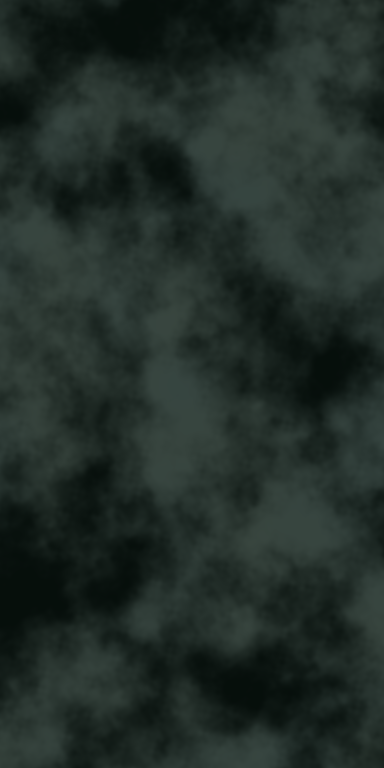
Give the GLSL for this texture, as a Shadertoy shader.

```glsl
// Dark green mist: soft cloudy patches of fractal value noise.

#define CELLS 4.7                       // largest noise cells across the width
#define OCTAVES 5
#define GAIN 0.56                       // strength of each finer octave
#define SHADE_LOW 0.22                  // noise level of the deepest shadow
#define SHADE_HIGH 0.75                 // noise level of the palest mist
#define SHADOW_COLOR vec3(0.024, 0.057, 0.043)
#define MIST_COLOR vec3(0.216, 0.270, 0.248)
#define TINT vec3(0.010, 0.003, -0.008) // warm to cool drift
#define SEED vec2(17.0, 43.0)

float hash(vec2 cell) {
    vec3 p = fract(vec3(cell.xyx) * 0.1031);
    p += dot(p, p.yzx + 33.33);
    return fract((p.x + p.y) * p.z);
}

float valueNoise(vec2 p) {
    vec2 cell = floor(p);
    vec2 f = fract(p);
    vec2 w = f * f * (3.0 - 2.0 * f);
    float bottom = mix(hash(cell), hash(cell + vec2(1, 0)), w.x);
    float top = mix(hash(cell + vec2(0, 1)), hash(cell + vec2(1, 1)), w.x);
    return mix(bottom, top, w.y);
}

// Sum of octaves, each turned and shifted to hide the grid
float fbm(vec2 p) {
    const mat2 turn = mat2(0.8, 0.6, -0.6, 0.8);
    float sum = 0.0;
    float total = 0.0;
    float weight = 1.0;
    for (int i = 0; i < OCTAVES; i++) {
        sum += weight * valueNoise(p);
        total += weight;
        weight *= GAIN;
        p = turn * p * 2.0 + 19.7;
    }
    return sum / total;
}

void mainImage(out vec4 fragColor, in vec2 fragCoord) {
    vec2 p = fragCoord / iResolution.x * CELLS + SEED;

    // Mist density
    float density = smoothstep(SHADE_LOW, SHADE_HIGH, fbm(p));
    vec3 color = mix(SHADOW_COLOR, MIST_COLOR, density);

    // Slight hue drift in the paler areas
    float drift = valueNoise(p * 1.3 + 71.0) - 0.5;
    color += TINT * drift * density;

    fragColor = vec4(color, 1.0);
}
```
